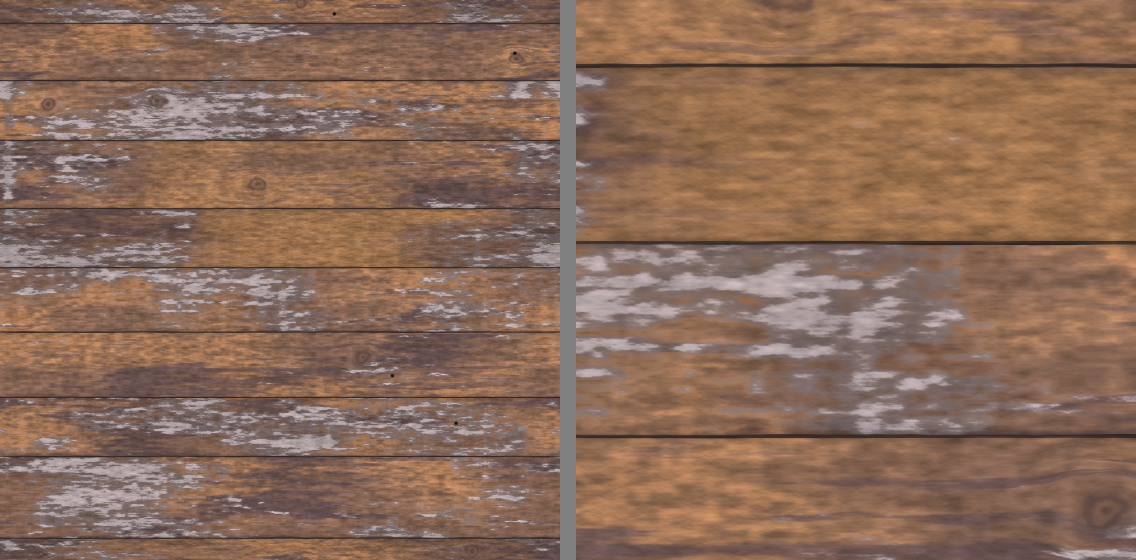
Left: the whole. Right: its middle third, enlarged.
Give the GLSL for this texture, as a WebGL 2 fragment shader.

```glsl
#version 300 es
precision highp float;

#define PLANKS 9
#define FIRST_SEAM 0.039
#define SEAM_HALF_WIDTH 0.0011
#define SEAM_SHADE_WIDTH 0.003
#define GRAIN_CONTRAST 0.72
#define PAINT_LEVEL 0.60
#define PAINT_SPREAD 0.08
#define KNOT_RADIUS 0.0095
#define KNOT_CHANCE 0.5
#define TAU 6.2831853

uniform vec2 u_resolution;
out vec4 fragColor;

const vec3 BROWN = vec3(0.52, 0.39, 0.325);
const vec3 TAN = vec3(0.60, 0.445, 0.345);
const vec3 ORANGE = vec3(0.68, 0.485, 0.345);
const vec3 OCHRE = vec3(0.67, 0.485, 0.32);
const vec3 STAIN = vec3(0.36, 0.285, 0.29);
const vec3 GREY_PAINT = vec3(0.47, 0.415, 0.415);
const vec3 PALE_PAINT = vec3(0.66, 0.61, 0.62);
const vec3 GAP = vec3(0.19, 0.15, 0.15);

// Plank edges, measured upward from the first seam
const float EDGES[PLANKS + 1] = float[](
  0.0, 0.146, 0.2514, 0.368, 0.4831, 0.5886, 0.7104, 0.8171, 0.9193, 1.0);

// Per plank: paint bias, paint centre, ochre amount
const vec3 WEAR[PLANKS] = vec3[](
  vec3(0.03, 0.03, 0.0), vec3(0.01, 0.6, 0.0), vec3(-0.08, 0.85, 0.15),
  vec3(-0.02, 0.5, 0.0), vec3(-0.01, 0.05, 1.0), vec3(-0.03, 0.97, 0.6),
  vec3(0.06, 0.38, 0.0), vec3(0.0, 0.42, 0.0), vec3(0.03, 0.2, 0.1));

float hash(vec2 p) {
  return fract(sin(dot(p, vec2(127.1, 311.7))) * 43758.5453);
}

// Value noise that wraps horizontally after a whole number of cells
float noise(vec2 p, float period) {
  vec2 i = floor(p), f = fract(p);
  f = f * f * (3.0 - 2.0 * f);
  float x0 = mod(i.x, period), x1 = mod(i.x + 1.0, period);
  return mix(mix(hash(vec2(x0, i.y)), hash(vec2(x1, i.y)), f.x),
             mix(hash(vec2(x0, i.y + 1.0)), hash(vec2(x1, i.y + 1.0)), f.x), f.y);
}

float fbm(vec2 p, vec2 cells) {
  float sum = 0.0, weight = 0.516;
  for (int k = 0; k < 5; k++) {
    sum += weight * noise(p * cells, cells.x);
    cells *= 2.0;
    weight *= 0.5;
  }
  return sum;
}

float wrapDelta(float a, float b) {
  return fract(a - b + 0.5) - 0.5;
}

void main() {
  vec2 uv = gl_FragCoord.xy / u_resolution;
  float pixel = 1.0 / min(u_resolution.x, u_resolution.y);
  float y = fract(uv.y - FIRST_SEAM);

  // Find the plank and the distance to its nearest edge
  int plank = 0;
  for (int k = 1; k < PLANKS; k++) if (y >= EDGES[k]) plank = k;
  float low = EDGES[plank], high = EDGES[plank + 1], id = float(plank);
  float edge = min(y - low, high - y);
  vec3 wear = WEAR[plank];
  vec2 p = vec2(uv.x, y + id * 1.37);

  // Knots bend the grain; small nail holes sit beside a few of them
  float knot = 0.0, rings = 0.0, hole = 0.0;
  for (int k = 0; k < 2; k++) {
    vec2 seed = vec2(id + 3.0, float(k) * 7.0 + 1.0);
    float present = step(hash(seed + 5.3), KNOT_CHANCE) * (1.0 - step(0.9, wear.z));
    vec2 centre = vec2(hash(seed), mix(low, high, 0.25 + 0.5 * hash(seed + 2.7)));
    vec2 delta = vec2(wrapDelta(uv.x, centre.x), y - centre.y);
    float radius = KNOT_RADIUS * (0.6 + 0.6 * hash(seed + 9.1));
    float wobble = 0.9 * (fbm(p, vec2(70.0, 90.0)) - 0.5);
    float d = length(delta * vec2(0.8, 1.0)) / radius + wobble;
    float body = present * (1.0 - smoothstep(0.5, 1.5, d));
    p.y -= present * delta.y * 0.6 * exp(-0.2 * d * d);
    knot = max(knot, body);
    rings = max(rings, body * (0.5 + 0.5 * cos(7.0 * d)));
    vec2 nail = delta - vec2(0.06, -0.018);
    float drilled = step(hash(seed + 4.4), 0.2);
    hole = max(hole, drilled * (1.0 - smoothstep(-pixel, pixel, length(nail) - 0.003)));
  }

  // Bare wood: broad mottling under long fibres and a fine cross-hatched tooth
  float mottle = fbm(p, vec2(5.0, 14.0));
  float grain = fbm(p + vec2(0.0, 0.31), vec2(9.0, 100.0)) - 0.5;
  float fibre = fbm(p + vec2(0.0, 0.77), vec2(75.0, 210.0)) - 0.5;
  float tooth = noise(p * vec2(230.0, 120.0), 230.0) - 0.5;
  float thread = noise(p * vec2(26.0, 190.0), 26.0) - 0.5;
  float side = cos(TAU * (uv.x - wear.y));
  vec3 color = mix(BROWN, TAN, smoothstep(0.35, 0.57, mottle + 0.5 * grain));
  color = mix(color, ORANGE, smoothstep(0.52, 0.72, mottle + 0.4 * fibre));
  float clean = wear.z * smoothstep(-0.1, 0.4, -side + 1.6 * (mottle - 0.5));
  color = mix(color, OCHRE, 0.85 * clean);

  // Dark stains and thin broken cracks along the grain
  float stain = fbm(p + vec2(0.0, 0.53), vec2(4.0, 18.0)) + 0.5 * grain + 0.1 * thread;
  color = mix(color, STAIN, 0.85 * smoothstep(0.54, 0.72, stain) * (1.0 - 0.8 * clean));
  float crack = smoothstep(0.1, 0.22, grain + 0.12 * thread + 0.2 * (stain - 0.5));
  color = mix(color, STAIN, 0.55 * crack * (1.0 - 0.6 * clean));

  // Old paint: a thin grey film, with pale threads where it is thickest
  float patches = fbm(p + vec2(0.0, 0.19), vec2(6.0, 13.0));
  float coat = patches + wear.x + PAINT_SPREAD * side - 0.2 * clean;
  float smear = fbm(vec2(uv.x, y), vec2(6.0, 8.0));
  float band = exp(-pow(wrapDelta(uv.x, 0.015) / 0.011, 2.0))
             + 0.7 * exp(-pow(wrapDelta(uv.x, 0.93) / 0.022, 2.0));
  coat += 0.25 * band * smoothstep(0.4, 0.6, smear);
  float scrape = 0.45 * grain + 0.35 * fibre + 0.13 * thread;
  float film = smoothstep(PAINT_LEVEL - 0.07, PAINT_LEVEL + 0.03, coat + scrape);
  float flakes = smoothstep(PAINT_LEVEL + 0.05, PAINT_LEVEL + 0.2,
                            coat + 0.7 * grain + 0.6 * fibre + 0.22 * thread);
  color = mix(color, GREY_PAINT, 0.85 * film);
  color = mix(color, PALE_PAINT, 0.85 * flakes);

  // Surface relief, knots and holes
  color *= 1.0 + GRAIN_CONTRAST * (0.45 * grain + 0.7 * fibre + 0.1 * tooth + 0.1 * thread);
  color *= 0.97 + 0.08 * hash(vec2(id, 8.0));
  color = mix(color, BROWN * 0.85, 0.5 * knot);
  color = mix(color, STAIN * 0.75, 0.6 * rings);
  color = mix(color, GAP * 0.5, hole);

  // Narrow gaps between planks, uneven in width and depth
  float uneven = fbm(p, vec2(24.0, 10.0)) - 0.5;
  color *= 1.0 - 0.22 * exp(-edge / SEAM_SHADE_WIDTH);
  float rim = edge - SEAM_HALF_WIDTH - 0.0012 * uneven;
  float gap = 1.0 - smoothstep(-0.6 * pixel, 0.6 * pixel, rim);
  color = mix(color, GAP, gap * clamp(0.86 + 0.7 * uneven, 0.0, 1.0));

  fragColor = vec4(clamp(color, 0.0, 1.0), 1.0);
}
```
